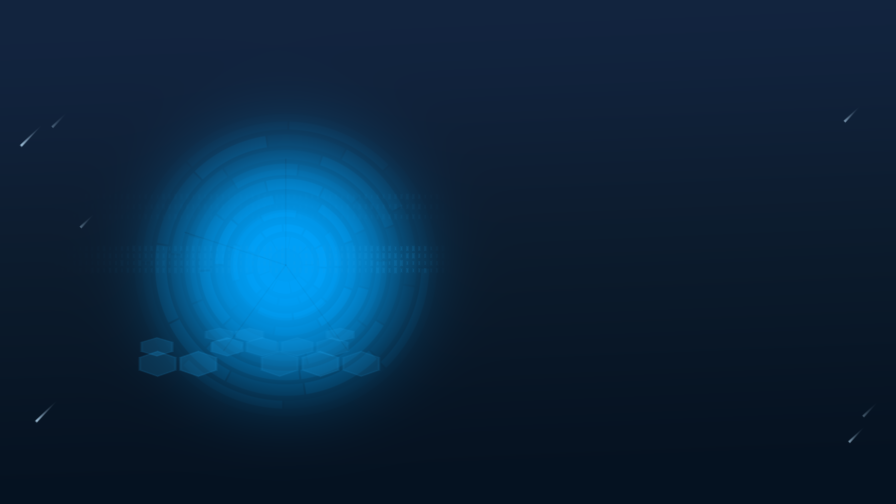
Write a WebGL 1 fragment shader that draws this background.

```glsl
precision highp float;

uniform vec2 u_resolution;

// Lengths are fractions of the canvas height.
const vec3 SKY_TOP = vec3(0.070, 0.140, 0.245);
const vec3 SKY_MIDDLE = vec3(0.045, 0.105, 0.172);
const vec3 SKY_BOTTOM = vec3(0.020, 0.070, 0.128);
const vec3 GLOW_COLOR = vec3(0.0, 0.605, 0.935);
const vec3 PANEL_COLOR = vec3(0.10, 0.62, 0.90);
const vec3 METEOR_COLOR = vec3(0.68, 0.82, 0.92);
const vec2 GLOW_CENTER = vec2(0.567, 0.474);
const float GLOW_RADIUS = 0.235;
const float RING_FIRST = 0.045;
const float RING_STEP = 0.029;
const float RING_STRENGTH = 0.075;
const float SPOKE_LENGTH = 0.21;
const float TICK_SPACING = 0.0118;
const float ROW_TOP = 0.507;
const float ROW_STEP = 0.0145;
const vec2 HEX_ORIGIN = vec2(0.555, 0.336);
const float HEX_SPACING = 0.060;
// Per hexagon row, far to near: filled span and empty slot.
const vec3 HEX_MIDDLE = vec3(0.0, -1.5, -0.5);
const vec3 HEX_GAP = vec3(0.5, -3.0, -1.0);
const vec2 METEOR_DIR = vec2(0.7071, 0.7071);
const float TAU = 6.28319;

float hash(vec2 v) {
  vec3 k = fract(v.xyx * 0.1031);
  k += dot(k, k.yzx + 33.33);
  return fract((k.x + k.y) * k.z);
}

// Soft coverage of a shape with signed distance d.
float fill(float d, float soft) {
  return 1.0 - smoothstep(-soft, soft, d);
}

// Concentric bands split into arcs of varied brightness.
float rings(vec2 q, float px) {
  float r = length(q);
  float turn = atan(q.y, q.x) / TAU;
  float sum = 0.0;
  for (int i = 0; i < 9; i++) {
    float n = float(i);
    float radius = RING_FIRST + RING_STEP * n;
    float halfWidth = mix(0.005, 0.013, hash(vec2(n, 3.0)));
    float count = 4.0 + floor(9.0 * hash(vec2(n, 7.0)));
    float cell = fract(turn + hash(vec2(n, 11.0))) * count;
    float side = min(fract(cell), 1.0 - fract(cell)) * TAU * r / count;
    float level = 0.2 + hash(vec2(floor(cell), n + 17.0));
    sum += level * fill(abs(r - radius) - halfWidth, px) * smoothstep(0.0, 2.0 * px, side);
  }
  sum += 0.5 * fill(r - 0.105, px) + 0.5 * fill(r - 0.190, px) + 0.5 * fill(r - 0.300, px);
  return sum;
}

// Thin dark rays from the centre.
float spokes(vec2 q, float px) {
  float sum = 0.0;
  for (int i = 0; i < 4; i++) {
    float angle = TAU * (0.25 + 0.2 * float(i));
    vec2 dir = vec2(cos(angle), sin(angle));
    float along = clamp(dot(q, dir), 0.0, SPOKE_LENGTH);
    sum += fill(length(q - dir * along) - 0.0012, px);
  }
  return sum;
}

// Rows of upright ticks: four clear ones, three faint ones above.
float tickRows(vec2 p, float px) {
  float sum = 0.0;
  for (int i = 0; i < 7; i++) {
    float n = float(i);
    float upper = step(3.5, n);
    float y = mix(ROW_TOP - ROW_STEP * n, 0.61 - 0.02 * (n - 4.0), upper);
    float column = floor(p.x / TICK_SPACING);
    float pick = hash(vec2(column, n + 29.0));
    vec2 q = vec2(p.x - (column + 0.5) * TICK_SPACING, p.y - y);
    vec2 box = abs(q) - vec2(mix(0.0012, 0.0028, pick), mix(0.003, 0.0055, pick));
    sum += fill(max(box.x, box.y), px) * mix(1.0, 0.35, upper);
  }
  float fade = smoothstep(0.09, 0.62, p.x) * (1.0 - smoothstep(0.80, 0.90, p.x));
  float band = exp(-pow((p.y - 0.485) / 0.024, 2.0));
  return fade * (sum + 0.3 * band);
}

// Flattened honeycomb that grows towards the viewer.
float hexPanels(vec2 p, float px) {
  float sum = 0.0;
  for (int i = 0; i < 3; i++) {
    float n = float(i);
    float size = HEX_SPACING * pow(1.16, n);
    float squash = 0.42 + 0.09 * n;
    float y = HEX_ORIGIN.y - n * (0.0195 + 0.0047 * (n - 0.0));
    float u = (p.x - HEX_ORIGIN.x) / size - 0.5 * mod(n, 2.0);
    float column = floor(u + 0.5);
    vec2 q = abs(vec2(u - column, (p.y - y) / (size * squash)));
    float d = max(q.x, 0.5 * q.x + 0.866 * q.y) - 0.46;
    float soft = px / (size * squash);
    float shown = step(abs(column - HEX_MIDDLE[i]), 2.6) * step(0.6, abs(column - HEX_GAP[i]));
    float tone = mix(0.55, 1.0, hash(vec2(column + 40.0, n)));
    sum += shown * (tone * fill(d, soft) + 0.35 * fill(abs(d + 0.03) - 0.015, soft));
  }
  return sum;
}

// Bright head with a tapering tail.
float meteor(vec2 p, vec2 head, float tail, float px) {
  vec2 q = p - head;
  float along = dot(q, METEOR_DIR) / tail;
  float across = abs(q.x * METEOR_DIR.y - q.y * METEOR_DIR.x);
  float width = mix(0.0024, 0.0006, clamp(along, 0.0, 1.0));
  float shade = smoothstep(-0.06, 0.03, along) * pow(clamp(1.0 - along, 0.0, 1.0), 1.5);
  return shade * fill(across - width, px);
}

// One meteor near each corner, with faint companions on one diagonal.
float meteors(vec2 p, float px) {
  float sum = 0.4 * meteor(p, vec2(0.160, 0.549), 0.036, px);
  for (int i = 0; i < 4; i++) {
    float right = mod(float(i), 2.0);
    float low = floor(float(i) / 2.0);
    vec2 upper = mix(vec2(0.042, 0.711), vec2(1.676, 0.759), right);
    vec2 lower = mix(vec2(0.072, 0.164), vec2(1.685, 0.123), right);
    vec2 head = mix(upper, lower, low);
    sum += mix(0.9, 0.65, right) * meteor(p, head, mix(0.058, 0.042, right), px);
    vec2 offset = mix(vec2(0.062, 0.037), vec2(0.028, 0.051), right);
    sum += 0.35 * step(abs(right - low), 0.5) * meteor(p, head + offset, 0.040, px);
  }
  return sum;
}

void main() {
  vec2 p = gl_FragCoord.xy / u_resolution.y;
  float px = 1.0 / u_resolution.y;
  vec2 q = p - GLOW_CENTER;

  // Slightly tilted night gradient.
  float h = p.y - 0.04 * (p.x - 0.89);
  vec3 color = mix(SKY_BOTTOM, SKY_MIDDLE, smoothstep(0.0, 0.55, h));
  color = mix(color, SKY_TOP, smoothstep(0.4, 1.0, h));

  // Glow and its technical detail.
  float glow = exp(-pow(length(q) / GLOW_RADIUS, 3.0));
  float detail = RING_STRENGTH * (rings(q, px) - 0.9) - 0.08 * spokes(q, px);
  float amount = glow + detail * smoothstep(0.0, 0.3, glow) * (1.0 - 0.4 * glow);
  color = mix(color, GLOW_COLOR, clamp(amount, 0.0, 1.04));
  color = mix(color, PANEL_COLOR, 0.16 * min(tickRows(p, px), 1.3));
  color = mix(color, PANEL_COLOR, 0.24 * hexPanels(p, px));

  color = mix(color, METEOR_COLOR, clamp(meteors(p, px), 0.0, 1.0));
  gl_FragColor = vec4(color, 1.0);
}
```
